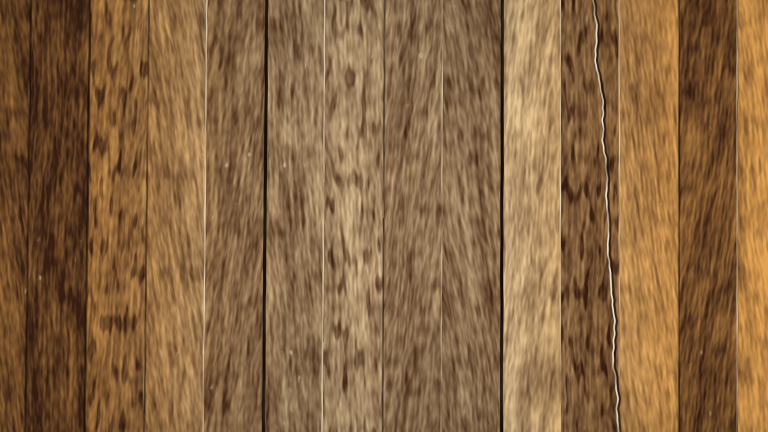
This texture is drawn by a Shadertoy shader. Its source:

```glsl
const float plankTone[14] = float[](.27, .15, .53, .67, .46, .55, .70, .50, .48, .86, .40, .82, .30, .98);

// Seam finish: negative is a dark gap, positive a pale worn edge
const float seamFinish[15] = float[](0., -.35, -.5, -.2, .75, -1., .6, -.25, .4, -1., .5, .65, -.3, .5, 0.);

vec2 gradientAt(vec2 cell) {
    float h = fract(sin(dot(cell, vec2(127.1, 311.7))) * 43758.5);
    return vec2(cos(h * 6.2832), sin(h * 6.2832));
}

float gradientNoise(vec2 p) {
    vec2 i = floor(p), f = fract(p);
    vec2 u = f * f * f * (f * (f * 6. - 15.) + 10.);
    vec2 e = vec2(0, 1);
    float low = mix(dot(gradientAt(i), f), dot(gradientAt(i + e.yx), f - e.yx), u.x);
    float high = mix(dot(gradientAt(i + e), f - e), dot(gradientAt(i + 1.), f - 1.), u.x);
    return mix(low, high, u.y);
}

// Coverage of a line with the given half width at distance d
float line(float d, float halfWidth, float pixel) {
    return 1. - smoothstep(halfWidth - pixel * .5, halfWidth + pixel, abs(d));
}

// Lightness of the wood, 0 dark to 1 pale
float woodTone(vec2 p, int id) {
    float n = float(id);
    vec2 q = p + vec2(n * 3.7, n * 5.3);
    q.x += p.y * .12 * sin(n * 2.4 + 1.);
    q.x += .02 * gradientNoise(q * vec2(5, 2));

    float streaks = gradientNoise(q * vec2(30, 1.6));
    float grain = gradientNoise(q * vec2(120, 9));
    float fibres = gradientNoise(q * vec2(170, 40) + 9.);
    float pores = smoothstep(.05, .4, gradientNoise(q * vec2(72, 17) + 4.));
    float blotches = gradientNoise(q * vec2(17, 8) + 7.);

    float tone = plankTone[id] + .04;
    tone += streaks * .3 + grain * .4 + fibres * .28;
    tone += blotches * (id % 4 == 1 ? .36 : .16);
    return tone - pores * (id % 4 == 2 ? .42 : .2);
}

void mainImage(out vec4 fragColor, in vec2 fragCoord) {
    vec2 p = fragCoord / iResolution.y;
    vec2 uv = fragCoord / iResolution.xy;
    float pixel = 1. / iResolution.y;

    // Planks lean slightly towards the left side
    float lean = .008 * (1. - uv.y) * max(0., 1. - uv.x / .75);
    float across = (uv.x + lean - .0405) / .0767 + 1.;
    int id = clamp(int(floor(across)), 0, 13);

    // Greyer wood in the middle, orange towards the sides
    float tone = clamp(woodTone(p, id), -.1, 1.25);
    float warmth = smoothstep(.2, .85, abs(uv.x * 2. - 1.));
    vec3 paleWood = mix(vec3(.76, .65, .49), vec3(.79, .56, .29), warmth);
    vec3 color = mix(vec3(.27, .16, .09), paleWood, tone);

    // Seams with uneven wear
    int seam = clamp(int(round(across)), 0, 14);
    float finish = seamFinish[seam];
    float seamX = (across - float(seam)) * .0767 * iResolution.x / iResolution.y;
    seamX += .0015 * gradientNoise(vec2(float(seam) * 7.3, p.y * 14.));
    float wear = gradientNoise(vec2(float(seam) * 5.7 + .4, p.y * 7.));
    float gap = line(seamX, .0012 + .0018 * max(-finish, 0.), pixel);
    color = mix(color, vec3(.08, .05, .03), gap * clamp(.35 - finish * .6 + wear * .4, 0., 1.));
    float wornEdge = line(seamX + .002, .0009, pixel);
    color = mix(color, vec3(.9, .84, .73), wornEdge * clamp(finish + wear * 1.2, 0., .9));

    // Split running down one plank
    float down = 1. - p.y;
    float crackX = p.x - 1.373 - .083 * down + .027 * down * down;
    crackX += .008 * gradientNoise(vec2(2.6, p.y * 11.)) + .004 * gradientNoise(vec2(8.3, p.y * 45.));
    float crackWear = gradientNoise(vec2(4.4, p.y * 22.));
    color = mix(color, vec3(.1, .06, .04), .75 * line(crackX - .004, .0022, pixel));
    color = mix(color, vec3(.92, .88, .8), line(crackX, .0014, pixel) * clamp(.8 + crackWear, 0., 1.));

    // Scattered pale scuffs
    float scuff = smoothstep(.42, .6, gradientNoise(p * vec2(60, 35) + 31.));
    scuff *= smoothstep(.1, .35, gradientNoise(p * vec2(5, 4) + 13.));
    color = mix(color, vec3(.85, .79, .68), scuff * .6);

    // Darker corners
    vec2 centred = uv - .5;
    color *= 1.04 - .3 * dot(centred, centred);
    fragColor = vec4(color, 1);
}
```
